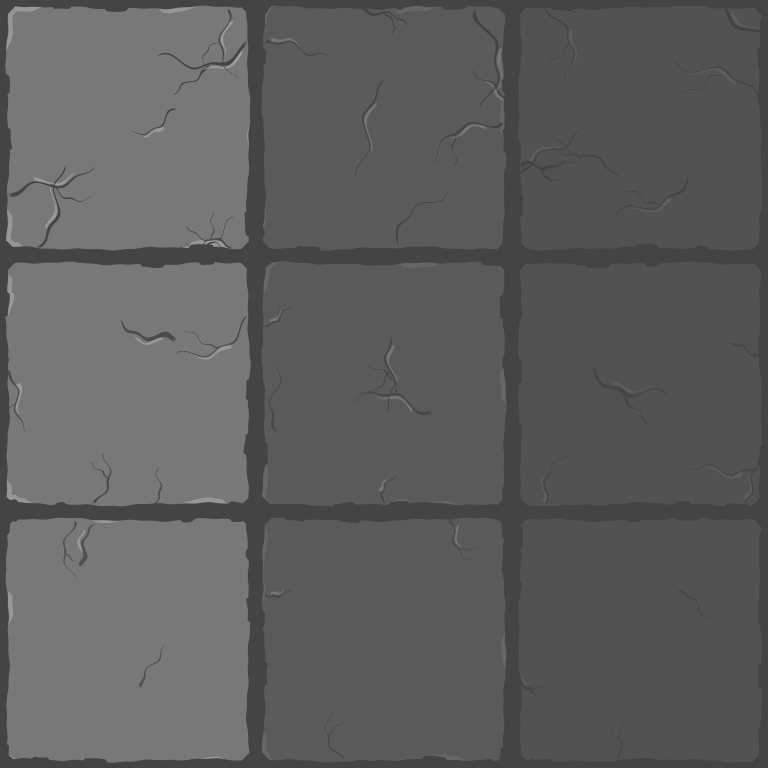
A WebGL 1 fragment shader for this texture:

```glsl
precision highp float;
uniform vec2 u_resolution;

float hash(float n) {
  return fract(sin(n * 127.1 + 3.7) * 437.58);
}

vec2 rotate(vec2 p, float angle) {
  float c = cos(angle), s = sin(angle);
  return vec2(c * p.x + s * p.y, c * p.y - s * p.x);
}

// Uneven edge: slow waves plus flat-bottomed chips
float chippedEdge(float s, float seed) {
  float wave = 0.005 * sin(s * 9.0 + seed) + 0.003 * sin(s * 25.0 + seed * 2.3)
             + 0.0015 * sin(s * 67.0 + seed * 4.1);
  float chip = sin(s * 11.0 + seed * 1.7) * sin(s * 17.0 + seed * 3.1);
  return wave + 0.010 * smoothstep(0.55, 0.7, chip);
}

// Distance inward from the border of one slab
float slabInside(vec2 p, float seed) {
  float left = 0.47 + p.x - chippedEdge(p.y, seed);
  float right = 0.47 - p.x - chippedEdge(p.y, seed + 1.9);
  float bottom = 0.47 + p.y - chippedEdge(p.x, seed + 3.3);
  float top = 0.47 - p.y - chippedEdge(p.x, seed + 5.2);
  float corner = (0.915 - abs(p.x) - abs(p.y)) * 0.707;
  return min(min(min(left, right), min(bottom, top)), corner);
}

float bend(float t, float seed) {
  return 0.11 * (sin(t * 5.0 + seed) - sin(seed))
       + 0.035 * (sin(t * 15.0 + seed * 3.0) - sin(seed * 3.0));
}

// Tapered brush stroke covering the part from..to of a bent line along x
float stroke(vec2 p, float len, float width, float seed, vec2 span, float aa) {
  float t = p.x / len;
  float u = (t - span.x) / (span.y - span.x);
  float radius = width * (1.0 - 0.75 * u) * (0.8 + 0.2 * sin(u * 11.0 + seed));
  float ends = smoothstep(0.0, 0.06, u) * smoothstep(1.0, 0.94, u);
  return ends * smoothstep(aa, -aa, abs(p.y - len * bend(t, seed)) - radius);
}

void main() {
  vec2 uv = gl_FragCoord.xy / u_resolution * 3.0;
  float aa = 2.0 / min(u_resolution.x, u_resolution.y);
  vec2 cell = min(floor(uv), 2.0);
  vec2 p = uv - cell - 0.5;
  float seed = cell.x * 7.3 + cell.y * 19.1 + 2.0;

  // Slabs darken from left to right
  float grout = 0.267;
  float stone = cell.x < 0.5 ? 0.472 : (cell.x < 1.5 ? 0.353 : 0.322);
  float light = cell.x < 0.5 ? 0.60 : (cell.x < 1.5 ? 0.46 : 0.365);
  float inside = slabInside(p, seed);
  float shade = stone;

  // Worn rim, strongest on the pale slabs
  float wear = sin(p.x * 9.0 + seed) * sin(p.y * 8.0 + seed * 1.6)
             + 0.3 * sin((p.x - p.y) * 23.0 + seed);
  float rimWidth = 0.018 * smoothstep(0.5, 1.0, wear);
  float rim = smoothstep(aa, -aa, inside - rimWidth) * smoothstep(0.5, 0.6, wear);
  shade = mix(shade, light, rim * max(0.0, 0.9 - 0.45 * cell.x));

  // Cracks run in from the sides; upper rows carry more and longer ones
  for (int i = 0; i < 7; i++) {
    if (float(i) >= 3.0 + 2.0 * cell.y) break;
    float id = seed + float(i) * 2.37;
    float len = (0.14 + 0.25 * hash(id)) * (0.65 + 0.2 * cell.y);
    float width = 0.005 + 0.010 * pow(hash(id + 0.31), 3.0);
    float inset = 0.28 * step(0.8, hash(id + 0.53));
    vec2 start = vec2(inset - 0.47, 0.86 * (hash(id + 0.71) - 0.5));
    float side = floor(4.0 * fract(float(i) * 0.31 + hash(seed)));
    vec2 q = rotate(p, side * 1.5708) - start;
    q = rotate(q, 2.2 * (hash(id + 0.97) - 0.5));

    float crack = stroke(q, len, width, id, vec2(0.0, 1.0), aa);

    // Side branch
    float turn = hash(id + 1.13) < 0.5 ? -0.75 : 0.75;
    vec2 fork = rotate(q - len * vec2(0.45, bend(0.45, id)), turn);
    float branch = stroke(fork, len * 0.5, width * 0.6, id + 1.0, vec2(0.0, 1.0), aa);
    crack = max(crack, branch * step(0.4, hash(id + 1.41)));
    shade = mix(shade, grout, crack * (0.75 + 0.12 * cell.y));

    // Lit lip along part of the crack
    float from = 0.4 * hash(id + 1.67);
    vec2 lip = q - vec2(0.0, width + 0.005);
    float glint = stroke(lip, len, 0.009, id, vec2(from, from + 0.45), aa);
    shade = mix(shade, light, glint * step(0.3, hash(id + 1.83)));
  }

  shade = mix(grout, shade, smoothstep(-aa, aa, inside));
  gl_FragColor = vec4(vec3(shade), 1.0);
}
```
